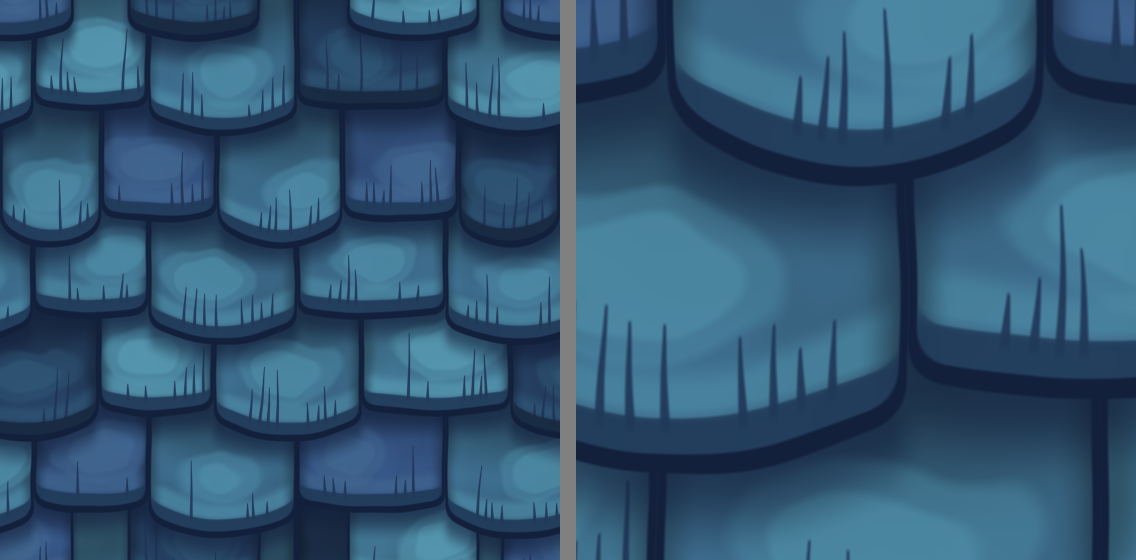
Left, the full canvas; right, a detail of the centre.
A WebGL 1 fragment shader for this texture:

```glsl
precision highp float;
// Hand-painted blue roof shingles: six overlapping rows of sagging, cracked tiles.
uniform vec2 u_resolution;

const vec3 INK = vec3(0.075, 0.125, 0.235);
const vec3 RIM = vec3(0.125, 0.225, 0.345);

vec2 hash2(vec2 p) {
  return fract(sin(vec2(dot(p, vec2(127.1, 311.7)), dot(p, vec2(269.5, 183.3)))) * 43758.5);
}

float corner(vec2 cell, vec2 f, float period) {
  return dot(hash2(mod(cell, period)) * 2.0 - 1.0, f);
}

// Gradient noise that wraps across the canvas
float noise(vec2 p, float period) {
  p *= period;
  vec2 c = floor(p), f = p - c, s = f * f * (3.0 - 2.0 * f), e = vec2(1.0, 0.0);
  return mix(mix(corner(c, f, period), corner(c + e, f - e, period), s.x),
             mix(corner(c + e.yx, f - e.yx, period), corner(c + 1.0, f - 1.0, period), s.x), s.y);
}

float smoothMax(float a, float b, float k) {
  float h = max(k - abs(a - b), 0.0) / k;
  return max(a, b) + h * h * k * 0.25;
}

// Left edge of tile i in a row
float joint(float row, float i) {
  if (row < 0.5) return i / 3.0 - 0.105 + 0.058 * step(1.5, i);
  if (row == 2.0) return i * 0.2 - 0.02 * sin(1.25664 * i);
  float start = row == 4.0 ? 0.176 : 0.06;
  return start + i * 0.265 - 0.06 * step(0.5, i);
}

// Tone of a tile, one decimal digit each: 0 teal, 1 indigo, 2 dark, 3 bright
float toneOf(float row, float i) {
  float digits = row < 0.5 ? 321.0 : row < 1.5 ? 3203.0 : row < 2.5 ? 21010.0
               : row < 3.5 ? 0.0 : row < 4.5 ? 2303.0 : 101.0;
  return mod(floor(digits / pow(10.0, i) + 0.01), 10.0);
}

// Face of a tile; h is the height above the rim
vec3 paintFace(vec2 p, float x, float h, float side, float halfWidth, vec2 id) {
  float tone = toneOf(id.y, id.x);
  vec3 body = vec3(0.23, 0.41, 0.53), light = vec3(0.31, 0.56, 0.66);
  if (tone == 1.0) { body = vec3(0.20, 0.32, 0.50); light = vec3(0.26, 0.41, 0.57); }
  if (tone == 2.0) { body = vec3(0.14, 0.24, 0.37); light = vec3(0.19, 0.35, 0.47); }
  if (tone == 3.0) { body = vec3(0.25, 0.45, 0.56); light = vec3(0.35, 0.62, 0.71); }

  // Washes, darkened towards the sides and the top
  float wash = noise(p, 9.0) + 0.5 * noise(p + 0.3, 24.0);
  vec3 color = body * (1.0 + 0.16 * wash);
  color *= mix(0.76, 1.0, smoothstep(0.004, 0.028, -side + 0.01 * wash));
  color *= mix(1.0, 0.7, smoothstep(0.07, 0.19, h + 0.03 * wash));

  // Layered highlight and pale lower band
  vec2 r = hash2(id + 3.7);
  vec2 spot = vec2(x - (r.x - 0.4) * halfWidth * 0.8, h - 0.06 - 0.025 * r.y);
  float blob = length(spot / vec2(0.055 + 0.02 * r.y, 0.042)) + 0.55 * wash;
  color = mix(color, light, 0.45 * smoothstep(1.35, 1.1, blob));
  color = mix(color, light, 0.6 * smoothstep(0.9, 0.72, blob));
  float band = smoothstep(-0.004, 0.008, h) * smoothstep(0.04, 0.018, h + 0.012 * wash);
  color = mix(color, light, 0.6 * band * smoothstep(0.0, 0.03, -side));

  // Two clusters of tapering cracks rising from the rim
  for (int k = 0; k < 8; k++) {
    float n = float(k);
    vec2 v = hash2(id * 1.7 + n * 2.31), g = hash2(id + floor(n / 4.0) * 5.1);
    float root = halfWidth * (n < 4.0 ? -0.78 + 0.3 * g.x : 0.15 + 0.3 * g.x);
    root += mod(n, 4.0) * (0.012 + 0.008 * g.y) + 0.006 * v.x;
    float len = 0.022 + 0.095 * v.y * v.y;
    float t = clamp(h / len, 0.0, 1.0);
    float across = abs(x - root - h * 0.16 * (v.x - 0.5)) - 0.0027 * (1.0 - 0.75 * t);
    float crack = smoothstep(0.0013, -0.0013, across) * smoothstep(len, len - 0.004, h);
    crack *= smoothstep(-0.012, -0.006, h) * step(0.22, v.x) * step(0.012, -side);
    color = mix(color, vec3(0.12, 0.2, 0.33), 0.88 * crack);
  }
  return color;
}

void main() {
  vec2 p = gl_FragCoord.xy / u_resolution;
  p.y = 1.0 - p.y;
  float aa = max(1.0 / u_resolution.y, 0.0012);
  p += 0.005 * vec2(noise(p, 11.0), noise(p + 0.47, 13.0));
  vec3 color = INK;

  // Paint rows from the eaves upward so that higher tiles overlap lower ones
  for (int k = 0; k < 9; k++) {
    float n = 7.0 - float(k), row = mod(n, 6.0);
    float rowY = 0.074 + 0.173 * row + floor(n / 6.0) - (row == 1.0 ? 0.026 : 0.0);
    if (rowY - p.y > 0.45 || p.y - rowY > 0.1) continue;
    for (int j = 0; j < 5; j++) {
      float i = float(j);
      if (i >= (row < 0.5 ? 3.0 : row == 2.0 ? 5.0 : 4.0)) break;
      float left = joint(row, i);
      float right = row < 0.5 ? left + 0.236 : joint(row, i + 1.0);
      float halfWidth = 0.5 * (right - left);
      float x = fract(p.x - 0.5 * (left + right) + 0.5) - 0.5;

      // Alternate tiles hang lower and sag more
      float drop = row < 0.5 ? 0.0 : 0.023 * (mod(i + step(1.5, row) * step(row, 2.5), 2.0) * 2.0 - 1.0);
      float u = min(abs(x) / halfWidth, 1.2);
      float base = p.y - rowY - drop + (0.025 + 0.5 * drop) * u * u;
      float side = abs(x) - halfWidth;
      float shadow = smoothstep(0.055, 0.0, base) * smoothstep(0.014, -0.012, side);
      color = mix(color, INK, 0.62 * shadow);

      float shape = smoothMax(side, base, 0.022);
      if (shape > aa) continue;
      float inner = smoothMax(side + 0.005, base + 0.012, 0.02);
      float face = smoothMax(side + 0.006, base + 0.034, 0.014);
      vec3 tile = paintFace(p, x, -base - 0.034, side, halfWidth, vec2(i, row));
      vec3 rim = toneOf(row, i) == 2.0 ? RIM * 0.72 : RIM;
      tile = mix(tile, rim, 0.9 * smoothstep(-aa, aa, face) * smoothstep(-0.045, -0.03, base));
      tile = mix(tile, INK, smoothstep(-aa, aa, inner));
      color = mix(color, tile, smoothstep(aa, -aa, shape));
    }
  }
  gl_FragColor = vec4(color, 1.0);
}
```
